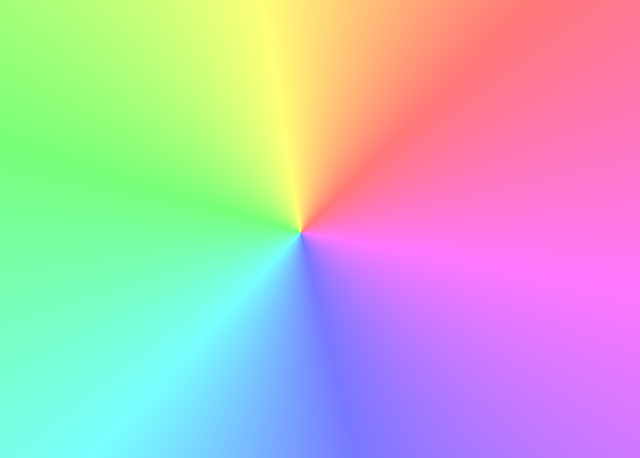
Reproduce this background procedurally as a Shadertoy shader.

```glsl
// A pastel colour wheel that fans out from a point just left of centre.
// The angle around that point is warped into a hue by uneven stops,
// then the hue is turned into a soft, fully bright colour.

// Hue runs from 0 to 6: red, yellow, green, cyan, blue, magenta, red.
vec3 pastel(float hue) {
    vec3 pure = clamp(abs(mod(hue + vec3(0.0, 4.0, 2.0), 6.0) - 3.0) - 1.0, 0.0, 1.0);
    return mix(vec3(0.47), vec3(1.0), pure);
}

// Each pair of neighbouring stops, in degrees, spans one step of hue.
float hueAt(float angle) {
    float stops[7] = float[7](44.5, 99.4, 163.0, 227.0, 284.0, 350.5, 404.5);
    float turned = stops[0] + mod(angle - stops[0], 360.0);
    float hue = 0.0;
    for (int i = 0; i < 6; i++)
        hue += clamp((turned - stops[i]) / (stops[i + 1] - stops[i]), 0.0, 1.0);
    return hue;
}

void mainImage(out vec4 fragColor, in vec2 fragCoord) {
    // Offset from the hub, in units of canvas height
    vec2 ray = (fragCoord - vec2(0.470, 0.492) * iResolution.xy) / iResolution.y;
    float angle = degrees(atan(ray.y, ray.x + 1e-6));

    // Colours blend together at the very tip of the fan
    vec3 color = mix(vec3(0.735), pastel(hueAt(angle)), smoothstep(0.0, 0.002, length(ray)));
    fragColor = vec4(color, 1.0);
}
```
